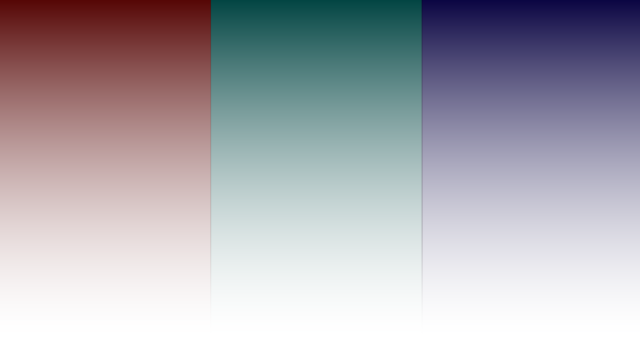
Write a WebGL 1 fragment shader that draws this background.

```glsl
precision highp float;
// Three vertical panels, deep red, teal and navy, that fade from
// a dark top edge to white near the bottom. One power curve drives the
// fade, and a hairline seam darkens each panel boundary.

uniform vec2 u_resolution;

// Smooth step across one pixel, positive side of an edge.
float edgeMask(float distanceToEdge, float pixel) {
    return clamp(distanceToEdge / pixel + 0.5, 0.0, 1.0);
}

// Coverage of a thin vertical line centred on the given distance.
float seamMask(float distanceToSeam, float pixel) {
    float halfWidth = 0.00065;
    return edgeMask(distanceToSeam + halfWidth, pixel)
         - edgeMask(distanceToSeam - halfWidth, pixel);
}

void main() {
    vec2 uv = gl_FragCoord.xy / u_resolution;
    float pixel = 1.0 / u_resolution.x;
    float firstSeam = 0.3294;
    float secondSeam = 0.6589;

    // Panel colours at the top edge
    vec3 red = vec3(0.335, 0.025, 0.020);
    vec3 teal = vec3(0.010, 0.270, 0.262);
    vec3 navy = vec3(0.042, 0.020, 0.260);

    vec3 panel = mix(red, teal, edgeMask(uv.x - firstSeam, pixel));
    panel = mix(panel, navy, edgeMask(uv.x - secondSeam, pixel));

    // Vertical fade to white
    float height = clamp((uv.y - 0.058) / 0.942, 0.0, 1.0);
    float strength = pow(height, 1.6);
    vec3 color = mix(vec3(1.0), panel, strength);

    // Hairline seams, fading out with the panels
    float seam = 0.6 * seamMask(uv.x - firstSeam, pixel)
               + seamMask(uv.x - secondSeam - 0.0006, pixel);
    color *= 1.0 - 0.22 * seam * smoothstep(0.0, 0.35, height);

    gl_FragColor = vec4(color, 1.0);
}
```
